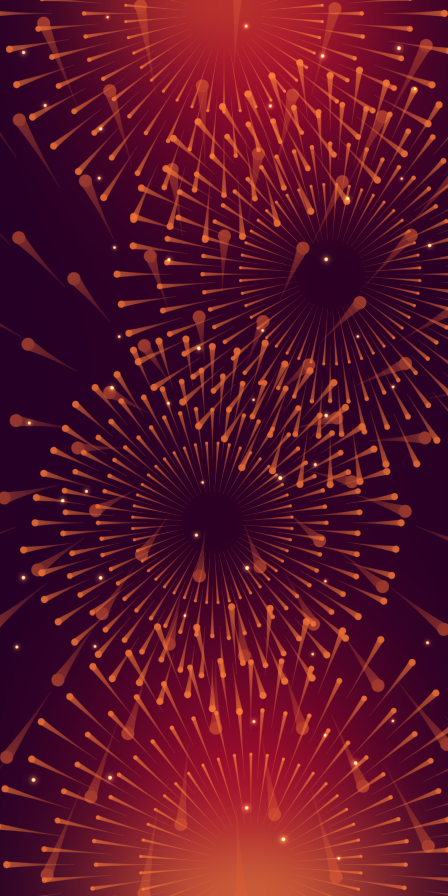
Give the GLSL for this background, as a WebGL 2 fragment shader.

```glsl
#version 300 es
precision highp float;

uniform vec2 u_resolution;
out vec4 fragColor;

const float TAU = 6.2831853;

float hash(vec2 v) {
    return fract(sin(dot(v, vec2(127.1, 311.7))) * 4375.85);
}

// Elliptical soft light
float glow(vec2 p, vec2 center, vec2 radius) {
    vec2 q = (p - center) / radius;
    return exp(-dot(q, q));
}

// One ring of tapered rays, each ending in a round head
float rayRing(vec2 p, float tail, float head, float count, float width, float phase, float jitter) {
    float sector = TAU / count;
    float angle = atan(p.y, p.x);
    float id = floor(angle / sector + phase);
    float offset = angle - (id + 0.5 - phase) * sector;
    float shift = (hash(vec2(mod(id + 0.5, count), head * 10.0)) - 0.5) * jitter;
    vec2 q = length(p) * vec2(cos(offset), sin(offset));
    q.x -= shift;

    float along = clamp((q.x - tail) / (head - tail), 0.0, 1.0);
    float pixel = 0.8 / u_resolution.x;
    float toHead = length(q - vec2(head, 0.0)) - width;
    float body = abs(q.y) - width * (0.08 + 0.82 * along * along);
    body = max(body, max(tail - q.x, q.x - head));
    float streak = smoothstep(pixel, -pixel, min(body, toHead));
    float tip = smoothstep(pixel, -pixel, toHead);
    return streak * (0.2 + 0.55 * along) + tip * 0.25;
}

// Four nested rings that widen outward
float burst(vec2 p, float size, float count) {
    float light = 0.0;
    for (int i = 0; i < 4; i++) {
        float k = float(i);
        float head = size * (0.44 + 0.187 * k);
        float tail = head - size * 0.27;
        float ring = rayRing(p, tail, head, count, 0.0034 + 0.0015 * k, 0.5 * k, 0.014 * k);
        light = max(light, ring);
    }
    return light;
}

// Wide translucent streaks spread over the whole canvas
float embers(vec2 p) {
    float light = 0.0;
    for (int i = 0; i < 5; i++) {
        float k = float(i);
        float head = 0.29 + 0.18 * k;
        float ring = rayRing(p, head - 0.1 - 0.025 * k, head, 13.0 + 4.0 * k, 0.0145, 0.37 * k, 0.05);
        light = max(light, ring);
    }
    return light;
}

// One tiny gold dot in some of the cells
float sparkles(vec2 p) {
    vec2 cell = floor(p * 6.0);
    vec2 spot = 0.15 + 0.7 * vec2(hash(cell), hash(cell + 31.0));
    float d = length(fract(p * 6.0) - spot) / 6.0;
    float size = mix(0.002, 0.004, hash(cell + 57.0));
    float pixel = 1.0 / u_resolution.x;
    float core = smoothstep(size + pixel, size - pixel, d);
    return (core + 0.3 * exp(-d * d / (size * size * 6.0))) * step(0.4, hash(cell + 83.0));
}

void main() {
    vec2 p = gl_FragCoord.xy / u_resolution.x;

    // Night sky with warm light above and below
    vec3 color = vec3(0.135, 0.0, 0.145);
    float top = glow(p, vec2(0.58, 1.91), vec2(0.34, 0.34));
    float bottom = glow(p, vec2(0.55, 0.19), vec2(0.34, 0.38));
    float warmth = clamp(max(top, bottom), 0.0, 1.0);
    color = mix(color, vec3(0.62, 0.04, 0.17), warmth);
    color += vec3(0.05, 0.0, 0.0) * glow(p, vec2(0.6, 1.1), vec2(0.5, 0.7));
    color = mix(color, vec3(0.76, 0.24, 0.18), 0.75 * glow(p, vec2(0.49, 2.0), vec2(0.26, 0.15)));
    color = mix(color, vec3(0.82, 0.39, 0.22), 0.9 * glow(p, vec2(0.56, 0.0), vec2(0.32, 0.18)));

    // Dark hollows inside the two middle bursts
    float hollow = glow(p, vec2(0.474, 0.833), vec2(0.12)) + glow(p, vec2(0.737, 1.388), vec2(0.12));
    color = mix(color, vec3(0.16, 0.0, 0.13), 0.8 * hollow);

    // Wide streaks lie behind the fine bursts
    color = mix(color, vec3(0.86, 0.36, 0.2), 0.6 * embers(p - vec2(0.48, 1.0)));

    // Fine bursts burn hotter inside the warm light
    vec3 flame = mix(vec3(0.92, 0.43, 0.2), vec3(1.0, 0.52, 0.22), warmth);
    color = mix(color, flame, 0.9 * burst(p - vec2(0.5, 1.97), 0.5, 38.0));
    color = mix(color, flame, 0.9 * burst(p - vec2(0.56, 0.07), 0.56, 42.0));
    color = mix(color, flame, 0.9 * burst(p - vec2(0.737, 1.388), 0.456, 44.0));
    color = mix(color, flame, 0.9 * burst(p - vec2(0.474, 0.833), 0.405, 44.0));

    color += vec3(1.0, 0.75, 0.38) * sparkles(p);
    fragColor = vec4(min(color, 1.0), 1.0);
}
```
